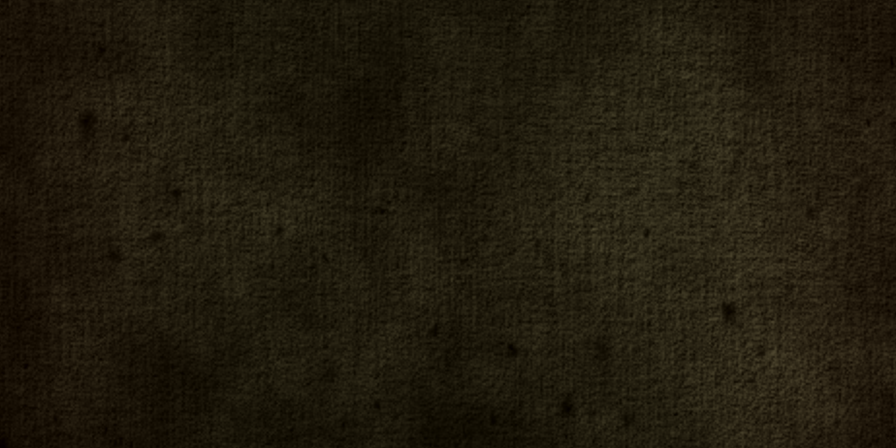
Give the GLSL for this texture, as a Shadertoy shader.

```glsl
// Old dark olive-brown cloth under uneven light: two soft glows and blotchy stains
// set the tone, then fine embossed grain, crossing threads and dark upright flecks
// are multiplied in. Lengths are in canvas heights.
#define BASE_TONE 0.096
#define MAIN_GLOW 0.100
#define SIDE_GLOW 0.036
#define STAIN 0.105
#define GRAIN_FREQ 165.0
#define RELIEF 0.58
#define GRAIN 0.52
#define THREADS 0.28
#define RIB_FREQ 84.0
#define FLECK_CELL 0.13
#define FLECK_DEPTH 0.75

float hash(vec2 p) {
    return fract(sin(dot(p, vec2(127.1, 311.7))) * 43758.5453);
}

float noise(vec2 p) {
    vec2 cell = floor(p), f = fract(p);
    f = f * f * (3.0 - 2.0 * f);
    return mix(mix(hash(cell), hash(cell + vec2(1, 0)), f.x),
               mix(hash(cell + vec2(0, 1)), hash(cell + vec2(1, 1)), f.x), f.y);
}

float fbm(vec2 p) {
    float sum = 0.0, amp = 0.5;
    for (int i = 0; i < 4; i++) {
        sum += amp * noise(p);
        p = p * 2.03 + 17.3;
        amp *= 0.5;
    }
    return sum / 0.9375;
}

float glow(vec2 p, vec2 center, vec2 radius) {
    vec2 d = (p - center) / radius;
    return exp(-dot(d, d));
}

// Height of the rough surface, two sizes of grain
float surface(vec2 p) {
    return 0.7 * noise(p * GRAIN_FREQ) + 0.3 * noise(p * GRAIN_FREQ * 0.47 + 31.0);
}

// Ragged dark spots, one in some cells of a jittered grid
float flecks(vec2 p) {
    vec2 home = floor(p / FLECK_CELL);
    vec2 ragged = p + 0.014 * (vec2(noise(p * 70.0), noise(p * 70.0 + 9.0)) - 0.5);
    float mask = 0.0;
    for (int y = -1; y <= 1; y++) {
        for (int x = -1; x <= 1; x++) {
            vec2 cell = home + vec2(x, y);
            vec2 jitter = vec2(hash(cell + 3.1), hash(cell + 7.7));
            float size = mix(0.006, 0.020, pow(hash(cell + 12.3), 3.0));
            float strength = smoothstep(0.3, 0.95, hash(cell + 21.9));
            mask = max(mask, strength * glow(ragged, (cell + jitter) * FLECK_CELL,
                                             size * vec2(1.0, 1.5)));
        }
    }
    return mask;
}

void mainImage(out vec4 fragColor, in vec2 fragCoord) {
    vec2 p = fragCoord / iResolution.y;
    float across = p.x * iResolution.y / iResolution.x;

    // Broad light and stains
    float mainGlow = glow(vec2(across, p.y), vec2(0.81, 0.46), vec2(0.19, 0.46));
    float sideGlow = glow(vec2(across, p.y), vec2(0.22, 0.64), vec2(0.20, 0.42));
    float tone = BASE_TONE + MAIN_GLOW * mainGlow + SIDE_GLOW * sideGlow;
    tone += STAIN * (fbm(p * vec2(6.0, 5.5) + 4.0) - 0.5);
    tone = max(tone, 0.04);

    // Grain lit from the upper left
    vec2 toLight = vec2(-0.35, 0.45) / GRAIN_FREQ;
    float relief = surface(p - toLight) - surface(p + toLight);
    float grain = noise(p * GRAIN_FREQ * 1.4 + 57.0) - 0.5;

    // Threads both ways, with fine upright ribs in patches
    float warp = noise(p * vec2(120.0, 14.0)) - 0.5;
    float weft = noise(p * vec2(22.0, 125.0) + 40.0) - 0.5;
    float ribPatch = smoothstep(0.5, 0.75, fbm(p * vec2(5.0, 2.0) + 60.0));
    float ribs = ribPatch * sin(6.2832 * RIB_FREQ * (p.x + 0.006 * noise(p * 6.0)));

    float weave = RELIEF * relief + GRAIN * grain + THREADS * (warp + weft) + 0.07 * ribs;
    tone *= max(1.0 + weave, 0.2);
    tone *= 1.0 - FLECK_DEPTH * flecks(p);

    // Olive in the middle, slightly warmer brown towards the sides
    float warmth = smoothstep(0.2, 0.5, abs(across - 0.5)) + 0.5 * (fbm(p * 3.0 + 80.0) - 0.5);
    vec3 olive = vec3(-0.001, 0.001, 0.0);
    vec3 brown = vec3(0.007, -0.006, -0.002);
    vec3 color = vec3(0.134, 0.114, 0.058) + (tone - 0.134) * vec3(1.0, 0.98, 0.76);
    color += mix(olive, brown, clamp(warmth, 0.0, 1.0));
    fragColor = vec4(clamp(color, 0.0, 1.0), 1.0);
}
```
